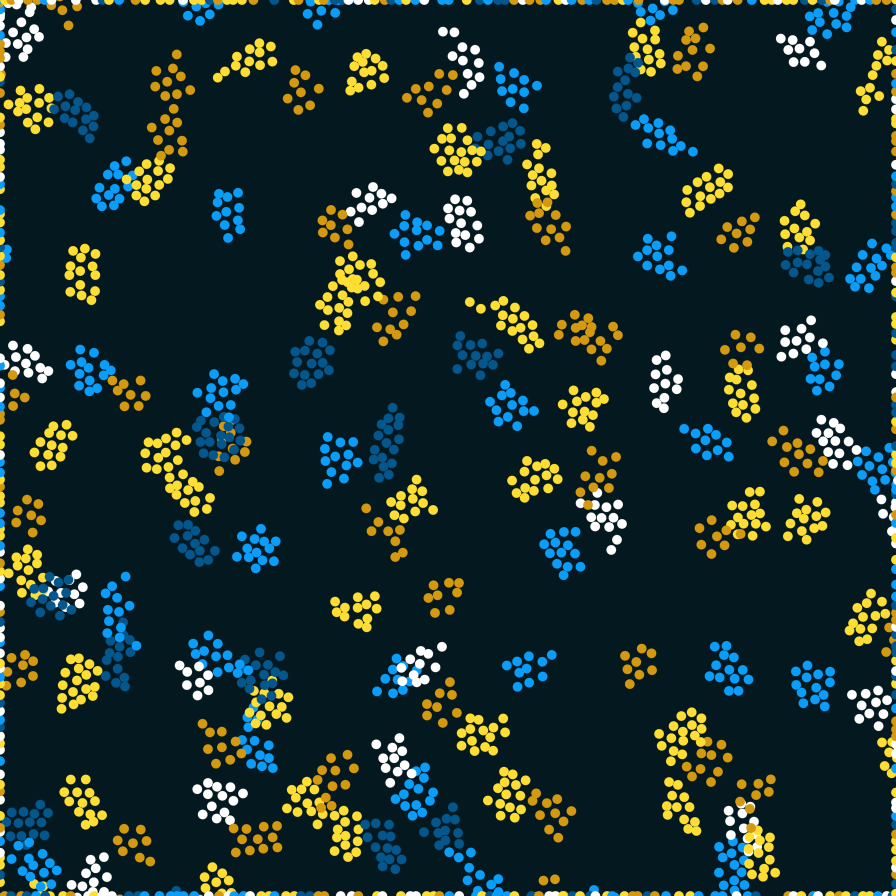
This pattern is drawn by a WebGL 2 fragment shader. Its source:

```glsl
#version 300 es
precision highp float;

// Small coloured dots gather in single-colour clumps on a near-black ground.
// A jittered grid holds loose groups; each group rings up to five bent elliptical
// clumps, each filled from a jittered hexagonal lattice. Stray dots line the walls.

uniform vec2 u_resolution;
out vec4 outColor;

const float TAU = 6.28318;
const float GROUPS = 6.0;        // groups per canvas side
const float DOT_RADIUS = 0.0054;

// Species order around a group: yellow, navy, blue, white, ochre
const vec3 SPECIES_COLOR[5] = vec3[5](
    vec3(1.0, 0.87, 0.20), vec3(0.01, 0.34, 0.55), vec3(0.04, 0.62, 0.98),
    vec3(1.0), vec3(0.83, 0.60, 0.06));
const float PRESENCE[5] = float[5](0.95, 0.58, 0.75, 0.62, 0.92);
const float SPACING[5] = float[5](0.0137, 0.0135, 0.0145, 0.0146, 0.0166);

float hash(vec2 p) {
    return fract(sin(dot(p, vec2(127.1, 311.7))) * 43758.5453);
}

vec2 hash2(vec2 p) {
    return vec2(hash(p), hash(p + vec2(37.3, 91.7)));
}

mat2 rotation(float angle) {
    float c = cos(angle), s = sin(angle);
    return mat2(c, s, -s, c);
}

// Antialiased coverage of a dot whose centre lies at the given offset
float dotCoverage(vec2 offset) {
    float pixel = 1.0 / min(u_resolution.x, u_resolution.y);
    return 1.0 - smoothstep(-0.7 * pixel, 0.7 * pixel, length(offset) - DOT_RADIUS);
}

// Coverage of one clump; q is the position relative to its centre
float clump(vec2 q, float spacing, vec2 seed) {
    if (dot(q, q) > 0.0075) return 0.0;
    vec2 shape = hash2(seed + 5.1);
    float halfWidth = mix(0.011, 0.027, sqrt(shape.x));
    float halfLength = min(0.00068 / halfWidth, 0.052);
    float bend = (shape.y - 0.5) * 14.0;
    q = q * rotation(TAU * 0.25 + (hash(seed + 8.7) - 0.5) * 2.4);

    float rowHeight = spacing * 0.866;
    float nearestRow = floor(q.y / rowHeight + 0.5);
    float coverage = 0.0;
    for (int j = -1; j <= 1; j++) {
        float row = nearestRow + float(j);
        float shift = 0.5 * mod(row, 2.0);
        float nearestCol = floor(q.x / spacing - shift + 0.5);
        for (int i = -1; i <= 1; i++) {
            float col = nearestCol + float(i);
            vec2 id = vec2(col, row) + seed * 3.7;
            vec2 center = vec2((col + shift) * spacing, row * rowHeight);
            center += (hash2(id) - 0.5) * 0.42 * spacing;

            // Ragged outline: keep dots inside a bent ellipse
            vec2 m = center;
            m.y += bend * (m.x * m.x - 0.0004);
            m /= vec2(halfLength, halfWidth);
            if (dot(m, m) < 0.7 + 0.6 * hash(id + 17.9))
                coverage = max(coverage, dotCoverage(q - center));
        }
    }
    return coverage;
}

// Groups of neighbouring clumps around each cell of a jittered grid
vec3 drawGroups(vec3 color, vec2 p) {
    vec2 home = floor(p * GROUPS);
    for (int y = -1; y <= 1; y++)
    for (int x = -1; x <= 1; x++) {
        vec2 cell = home + vec2(x, y);
        vec2 center = (cell + 0.5 + (hash2(cell + 2.3) - 0.5) * 0.6) / GROUPS;
        float turn = TAU * hash(cell + 6.9);
        for (int s = 0; s < 5; s++) {
            vec2 seed = cell * 7.3 + float(s) * vec2(1.7, 4.1) + 11.0;
            if (hash(seed) > PRESENCE[s]) continue;
            float angle = turn + TAU * (float(s) + 0.5 * hash(seed + 1.3)) / 5.0;
            float ring = (s == 4 ? 0.062 : 0.046) * (0.85 + 0.4 * hash(seed + 3.1));
            vec2 q = p - center - ring * vec2(cos(angle), sin(angle));
            color = mix(color, SPECIES_COLOR[s], clump(q, SPACING[s], seed));
        }
    }
    return color;
}

// Dots of mixed species pressed against the four walls
vec3 drawWalls(vec3 color, vec2 p) {
    vec4 depth = vec4(p, 1.0 - p);
    const float STEP = 0.0092;
    for (int side = 0; side < 4; side++) {
        float along = side % 2 == 0 ? p.y : p.x;
        for (int k = -1; k <= 1; k++) {
            float index = floor(along / STEP) + float(k);
            vec2 seed = vec2(index, float(side) * 13.7 + 50.0);
            if (hash(seed) > 0.86) continue;
            float center = (index + 0.5 + (hash(seed + 4.4) - 0.5) * 0.6) * STEP;
            int s = int(5.0 * hash(seed + 9.2));
            float coverage = dotCoverage(vec2(along - center, depth[side]));
            color = mix(color, SPECIES_COLOR[s], coverage);
        }
    }
    return color;
}

void main() {
    vec2 p = gl_FragCoord.xy / u_resolution;
    vec3 color = vec3(0.015, 0.095, 0.125);
    color = drawGroups(color, p);
    color = drawWalls(color, p);
    outColor = vec4(color, 1.0);
}
```
